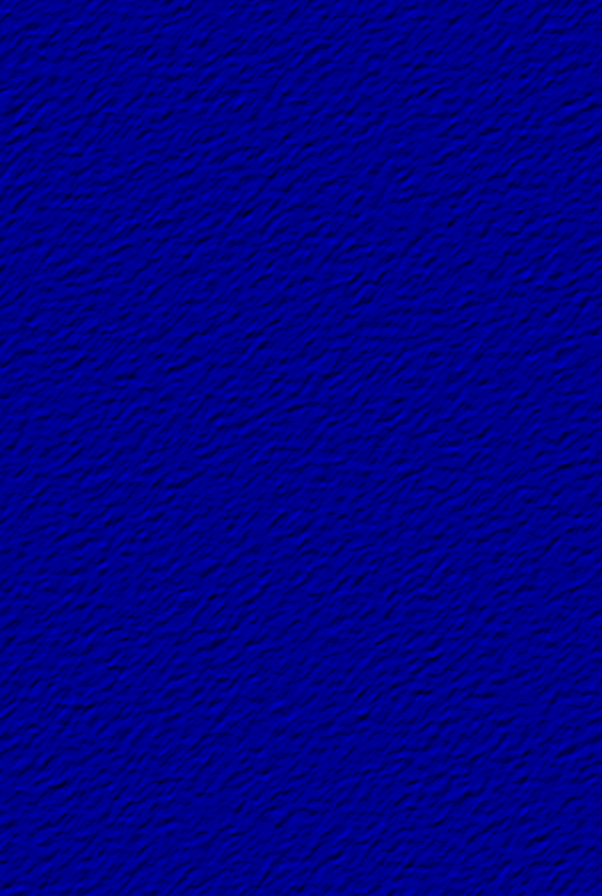
A Shadertoy shader for this texture:

```glsl
// Deep blue embossed surface with short, slanting, crisp-edged wrinkles.
// Stretched gradient noise at several angles is terraced into a height field,
// and the height difference along the light direction sets the shade of blue.

const float TAU = 6.2831853;

// Random unit vector for a lattice cell.
vec2 randomGradient(vec2 cell, float seed) {
    uvec2 q = uvec2(ivec2(cell) + 4096);
    uint n = q.x * 1597334677u ^ q.y * 3812015801u ^ uint(seed) * 2654435769u;
    n = (n ^ (n >> 15)) * 2246822519u;
    n = (n ^ (n >> 13)) * 3266489917u;
    n ^= n >> 16;
    float angle = float(n & 65535u) / 65536.0 * TAU;
    return vec2(cos(angle), sin(angle));
}

// Signed gradient noise with one feature per unit cell.
float gradientNoise(vec2 p, float seed) {
    vec2 cell = floor(p);
    vec2 f = p - cell;
    vec2 u = f * f * (3.0 - 2.0 * f);
    vec2 e = vec2(1.0, 0.0);
    float a = dot(randomGradient(cell, seed), f);
    float b = dot(randomGradient(cell + e.xy, seed), f - e.xy);
    float c = dot(randomGradient(cell + e.yx, seed), f - e.yx);
    float d = dot(randomGradient(cell + e.xx, seed), f - e.xx);
    return mix(mix(a, b, u.x), mix(c, d, u.x), u.y);
}

// Noise stretched along a direction; frequency is (along, across).
float wrinkles(vec2 p, float degrees, vec2 frequency, float seed) {
    float angle = degrees / 360.0 * TAU;
    float c = cos(angle);
    float s = sin(angle);
    vec2 q = vec2(c * p.x + s * p.y, c * p.y - s * p.x);
    return gradientNoise(q * frequency, seed);
}

// Bend the coordinates so the wrinkles break up and branch.
vec2 bend(vec2 p, float frequency, float amount) {
    return p + amount * vec2(gradientNoise(p * frequency, 11.0),
                             gradientNoise(p * frequency, 12.0));
}

// Soft steps: flat treads joined by steep edges.
float terrace(float h, float stepHeight, float steepness) {
    return h + steepness * stepHeight / TAU * sin(TAU * h / stepHeight);
}

float surfaceHeight(vec2 p) {
    vec2 q = bend(p, 70.0, 0.004);
    float folds = 0.3 * wrinkles(q, 26.0, vec2(24.0, 56.0), 4.0);
    float ripples = wrinkles(q, 24.0, vec2(58.0, 118.0), 1.0)
                  + 0.45 * wrinkles(q, -2.0, vec2(70.0, 140.0), 3.0);
    float scratches = 0.5 * wrinkles(p, 48.0, vec2(48.0, 180.0), 2.0);
    return terrace(folds + ripples + scratches, 0.4, 0.7);
}

// Flat middle tones; shadows fall off faster than highlights rise.
float toneCurve(float slope, float middle) {
    float shadow = 0.126;
    float highlight = 0.05 + 0.014 * max(slope, 0.0);
    float rate = mix(shadow, highlight, smoothstep(-0.6, 0.6, slope));
    float flatness = mix(0.8, 1.0, smoothstep(0.0, 1.0, abs(slope)));
    return middle + slope * rate * flatness;
}

void mainImage(out vec4 fragColor, in vec2 fragCoord) {
    vec2 p = fragCoord / iResolution.y;

    // Relief lit from the upper left
    vec2 lightStep = 0.00135 * vec2(-0.45, 0.89);
    float drop = surfaceHeight(p - lightStep) - surfaceHeight(p + lightStep);
    float reliefGain = 3.9;

    float blue = toneCurve(drop * reliefGain, 0.55);
    fragColor = vec4(0.0, 0.0, clamp(blue, 0.2, 0.78), 1.0);
}
```
